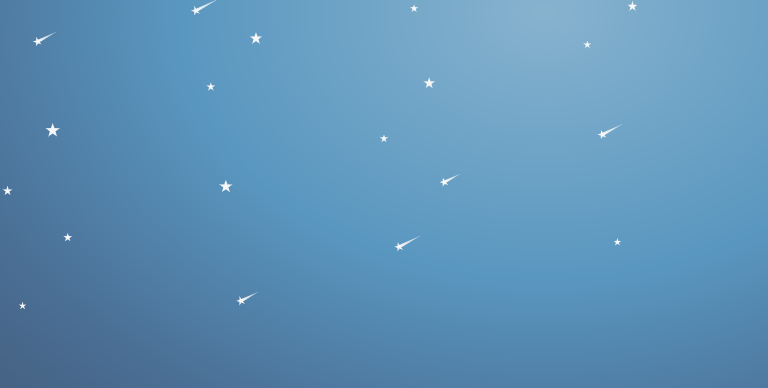
This background is drawn by a Shadertoy shader. Its source:

```glsl
// Blue evening sky with an elliptical glow, scattered five-pointed stars and shooting stars.

// Sky glow, in units of canvas height (centre.x is a share of the width)
const vec2 GLOW_CENTRE = vec2(0.71, 0.97);
const vec2 GLOW_RADII  = vec2(0.95, 0.69);
const vec3 SKY_GLOW = vec3(0.53, 0.70, 0.81);
const vec3 SKY_MID  = vec3(0.35, 0.59, 0.75);
const vec3 SKY_DUSK = vec3(0.29, 0.43, 0.58);
const vec3 SKY_DEEP = vec3(0.27, 0.38, 0.50);
const float MID_STOP  = 1.0;
const float DUSK_STOP = 1.72;
const float DEEP_STOP = 2.1;

// Stars
const int   STAR_COUNT = 19;
const int   METEOR_EVERY = 3;
const vec3  STAR_COLOUR = vec3(0.97);
const float STAR_MIN = 0.0095;
const float STAR_MAX = 0.0195;
const float STAR_INNER = 0.42;
const vec2  SCATTER_STEP = vec2(0.7549, 0.5698);
const float SCATTER_DEPTH = 0.88;
const float SCATTER_SKEW = 1.3;

// Shooting stars
const float METEOR_RADIUS = 0.0115;
const float METEOR_TILT = 0.3;
const float TAIL_ANGLE = 0.48;
const float TAIL_MIN = 0.04;
const float TAIL_MAX = 0.068;
const float TAIL_HALF_WIDTH = 0.0042;

vec2 rotate(vec2 p, float angle) {
    float c = cos(angle), s = sin(angle);
    return vec2(c * p.x + s * p.y, c * p.y - s * p.x);
}

// Signed distance to a five-pointed star, folded into one half point
float starDistance(vec2 p, float radius) {
    const vec2 foldA = vec2(0.80902, -0.58779);
    const vec2 foldB = vec2(-0.80902, -0.58779);
    p.x = abs(p.x);
    p -= 2.0 * max(dot(foldA, p), 0.0) * foldA;
    p -= 2.0 * max(dot(foldB, p), 0.0) * foldB;
    p.x = abs(p.x);
    p.y -= radius;
    vec2 edge = STAR_INNER * vec2(-foldA.y, foldA.x) - vec2(0.0, 1.0);
    float h = clamp(dot(p, edge) / dot(edge, edge), 0.0, radius);
    return length(p - edge * h) * sign(p.y * edge.x - p.x * edge.y);
}

// Wedge that starts at the origin and tapers along +x
float tailDistance(vec2 p, float len) {
    float taper = 1.0 - clamp(p.x / len, 0.0, 1.0);
    float side = abs(p.y) - TAIL_HALF_WIDTH * taper;
    return max(side, max(-p.x, p.x - len));
}

float coverage(float d, float pixel) {
    return clamp(0.5 - d / pixel, 0.0, 1.0);
}

vec3 skyColour(vec2 p, float aspect) {
    float r = length((p - GLOW_CENTRE * vec2(aspect, 1.0)) / GLOW_RADII);
    vec3 colour = mix(SKY_GLOW, SKY_MID, clamp(r / MID_STOP, 0.0, 1.0));
    colour = mix(colour, SKY_DUSK, clamp((r - MID_STOP) / (DUSK_STOP - MID_STOP), 0.0, 1.0));
    return mix(colour, SKY_DEEP, clamp((r - DUSK_STOP) / (DEEP_STOP - DUSK_STOP), 0.0, 1.0));
}

void mainImage(out vec4 fragColor, in vec2 fragCoord) {
    float aspect = iResolution.x / iResolution.y;
    float pixel = 1.0 / iResolution.y;
    vec2 p = fragCoord * pixel;

    // Evenly scattered stars, denser towards the top
    float light = 0.0;
    for (int i = 0; i < STAR_COUNT; i++) {
        float n = float(i);
        vec2 seed = fract(0.5 + n * SCATTER_STEP);
        float variation = fract(0.3 + n * 0.618);
        vec2 position = vec2(seed.x * aspect, 1.0 - SCATTER_DEPTH * pow(seed.y, SCATTER_SKEW));
        vec2 q = p - position;

        if (i % METEOR_EVERY == 1) {
            float len = mix(TAIL_MIN, TAIL_MAX, variation);
            vec2 along = rotate(q, TAIL_ANGLE);
            float fade = 1.0 - 0.4 * clamp(along.x / len, 0.0, 1.0);
            light = max(light, fade * coverage(tailDistance(along, len), pixel));
            light = max(light, coverage(starDistance(rotate(q, METEOR_TILT), METEOR_RADIUS), pixel));
        } else {
            float radius = mix(STAR_MIN, STAR_MAX, variation * variation);
            light = max(light, coverage(starDistance(q, radius), pixel));
        }
    }

    fragColor = vec4(mix(skyColour(p, aspect), STAR_COLOUR, light), 1.0);
}
```
